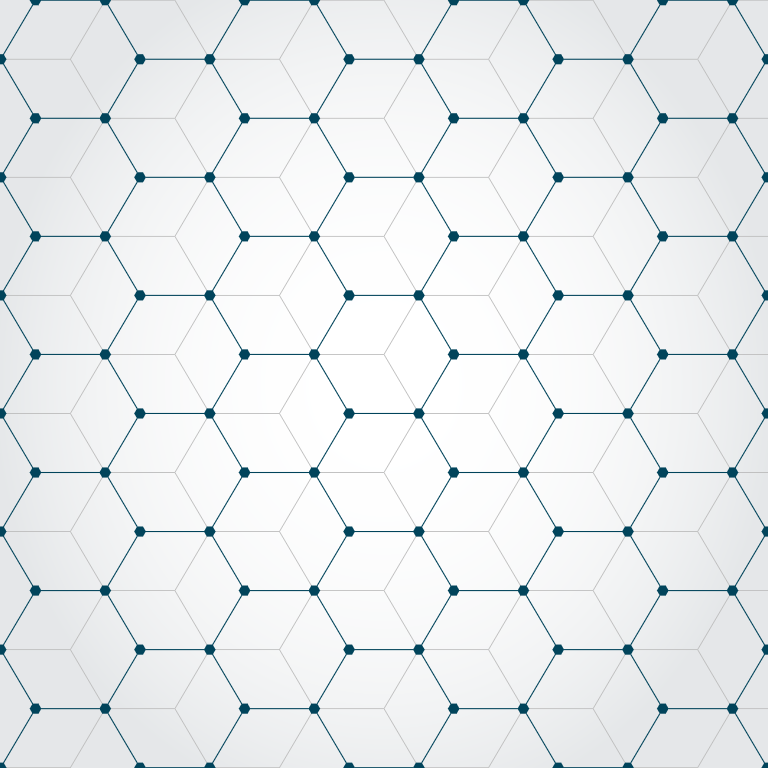
Give the GLSL for this pattern, as a WebGL 1 fragment shader.

```glsl
precision highp float;
// Teal honeycomb with hexagonal nodes over faint cube edges on a soft vignette.

uniform vec2 u_resolution;

#define CELL vec2(0.27225, 0.15374)
#define CELL_CENTER vec2(0.5, 0.5385)
#define TEAL_WIDTH 0.0014
#define GREY_WIDTH 0.0011
#define NODE_APOTHEM 0.0066
#define GLOW_RADII vec2(0.51, 0.57)
#define GLOW_POWER 2.4
#define LIGHT vec3(1.0)
#define SHADE vec3(0.897, 0.906, 0.913)
#define TEAL vec3(0.005, 0.265, 0.355)
#define GREY vec3(0.74)

float segmentDistance(vec2 p, vec2 a, vec2 b) {
  vec2 ab = b - a;
  return length(p - a - ab * clamp(dot(p - a, ab) / dot(ab, ab), 0.0, 1.0));
}

// Flat-topped hexagon with points to the left and right
float hexagonDistance(vec2 p, float apothem) {
  p = abs(p);
  return max(p.y, dot(p, vec2(0.8660, 0.5))) - apothem;
}

// Offset from the nearest centre of the staggered hexagon lattice
vec2 hexagonCell(vec2 p) {
  vec2 a = mod(p + 0.5 * CELL, CELL) - 0.5 * CELL;
  vec2 b = mod(p, CELL) - 0.5 * CELL;
  vec2 toRegular = vec2(1.0, CELL.x / (CELL.y * 1.7320508));
  return length(a * toRegular) < length(b * toRegular) ? a : b;
}

float coverage(float signedDistance, float pixel) {
  return clamp(0.5 - signedDistance / pixel, 0.0, 1.0);
}

void main() {
  float pixel = 1.0 / min(u_resolution.x, u_resolution.y);
  vec2 uv = (gl_FragCoord.xy - 0.5 * u_resolution) * pixel + 0.5;

  // Bright centre fading to flat grey corners
  float fade = min(length((uv - 0.5) / GLOW_RADII), 1.0);
  vec3 color = mix(LIGHT, SHADE, pow(fade, GLOW_POWER));

  // Hexagon corners, with the cell folded into one quadrant
  vec2 local = hexagonCell(uv - CELL_CENTER);
  vec2 folded = abs(local);
  vec2 side = vec2(CELL.x / 3.0, 0.0);
  vec2 corner = vec2(CELL.x / 6.0, CELL.y * 0.5);

  // Three inner cube edges: left, upper right and lower right
  float spokes = min(segmentDistance(local, vec2(0.0), -side),
                     segmentDistance(vec2(local.x, folded.y), vec2(0.0), corner));
  color = mix(color, GREY, coverage(spokes - 0.5 * GREY_WIDTH, pixel));

  // Outline and nodes
  float outline = min(segmentDistance(folded, side, corner),
                      segmentDistance(folded, corner, vec2(0.0, corner.y)));
  float nodes = min(hexagonDistance(folded - side, NODE_APOTHEM),
                    hexagonDistance(folded - corner, NODE_APOTHEM));
  float ink = min(outline - 0.5 * TEAL_WIDTH, nodes);
  color = mix(color, TEAL, coverage(ink, pixel));

  gl_FragColor = vec4(color, 1.0);
}
```
